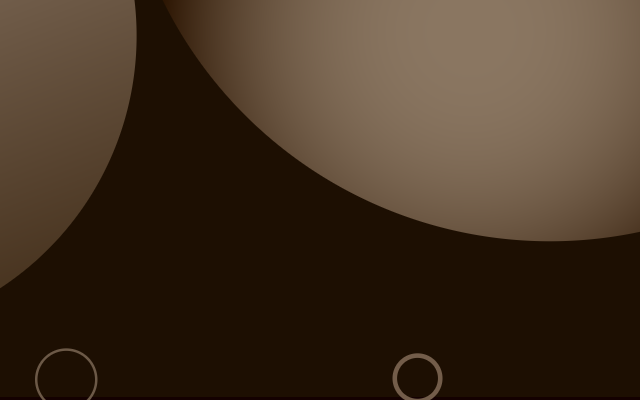
Give the GLSL for this background, as a WebGL 2 fragment shader.

```glsl
#version 300 es
precision highp float;
// Two large shaded brown discs and two thin rings on a near-black brown ground.

#define LEFT_DISC vec3(-0.4125, 0.9104, 0.754)
#define RIGHT_DISC vec3(1.375, 1.476, 1.0792)
#define GLOW_CENTER vec2(1.177, 0.921)
#define GLOW_RADIUS 0.771
#define GLOW_FALLOFF 2.5
#define SHADE_DIRECTION vec2(0.35, -0.937)
#define SHADE_LENGTH 0.66
#define THIN_RING vec4(0.1656, 0.0510, 0.0750, 0.0031)
#define THICK_RING vec4(1.0438, 0.0542, 0.0568, 0.0057)
#define FLOOR_HEIGHT 0.0075

uniform vec2 u_resolution;
out vec4 fragColor;

const vec3 GROUND = vec3(0.114, 0.060, 0.008);
const vec3 FLOOR = vec3(0.080, 0.005, 0.005);
const vec3 GLOW_LIGHT = vec3(0.542, 0.464, 0.382);
const vec3 GLOW_DARK = vec3(0.175, 0.085, 0.010);
const vec3 SHADE_LIGHT = vec3(0.440, 0.362, 0.288);
const vec3 SHADE_DARK = vec3(0.290, 0.210, 0.130);
const vec3 THIN_COLOR = vec3(0.425, 0.350, 0.280);
const vec3 THICK_COLOR = vec3(0.450, 0.365, 0.290);

// Signed distances: disc is (center, radius), ring is (center, radius, half width)
float discDistance(vec2 p, vec3 disc) {
    return length(p - disc.xy) - disc.z;
}

float ringDistance(vec2 p, vec4 ring) {
    return abs(discDistance(p, ring.xyz)) - ring.w;
}

// Antialiased coverage of a shape, one pixel wide at its edge
float coverage(float dist) {
    return clamp(0.5 - dist * u_resolution.y, 0.0, 1.0);
}

// Radial light that fades slowly, then quickly towards its rim
vec3 glowColor(vec2 p) {
    float t = min(length(p - GLOW_CENTER) / GLOW_RADIUS, 1.0);
    return mix(GLOW_LIGHT, GLOW_DARK, pow(t, GLOW_FALLOFF));
}

// Slanted linear shade starting at the top left corner
vec3 shadeColor(vec2 p) {
    float t = dot(p - vec2(0.0, 1.0), SHADE_DIRECTION) / SHADE_LENGTH;
    return mix(SHADE_LIGHT, SHADE_DARK, clamp(t, 0.0, 1.0));
}

void main() {
    // Canvas height is one unit
    vec2 p = gl_FragCoord.xy / u_resolution.y;

    // Ground with a narrow dark floor
    vec3 color = mix(GROUND, FLOOR, coverage(p.y - FLOOR_HEIGHT));

    // Large discs
    color = mix(color, shadeColor(p), coverage(discDistance(p, LEFT_DISC)));
    color = mix(color, glowColor(p), coverage(discDistance(p, RIGHT_DISC)));

    // Outlined rings
    color = mix(color, THIN_COLOR, coverage(ringDistance(p, THIN_RING)));
    color = mix(color, THICK_COLOR, coverage(ringDistance(p, THICK_RING)));

    fragColor = vec4(color, 1.0);
}
```
